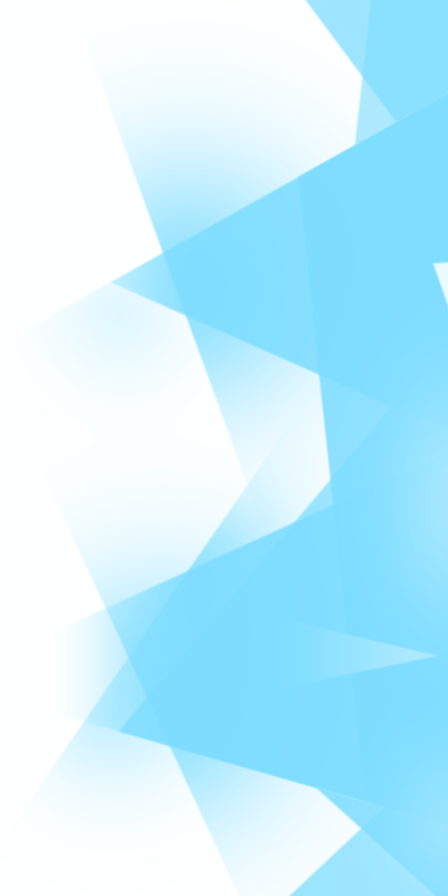
Reproduce this background procedurally as a Shadertoy shader.

```glsl
#define PAPER vec3(0.995, 1.0, 1.0)
#define BLUE vec3(0.49, 0.865, 1.0)
#define EDGE 0.004
#define SHEET 0.88
#define VEIL 0.75

// Soft half plane: 1 on the left of the walk from a to b
float side(vec2 p, vec2 a, vec2 b) {
    vec2 d = normalize(b - a), q = p - a;
    return smoothstep(-EDGE, EDGE, d.x * q.y - d.y * q.x);
}

float glow(vec2 p, vec2 centre, vec2 radius) {
    vec2 q = (p - centre) / radius;
    return exp(-dot(q, q));
}

// Stack a translucent sheet on the ink already laid
void lay(inout float ink, float alpha) {
    ink = 1.0 - (1.0 - ink) * (1.0 - alpha);
}

void mainImage(out vec4 fragColor, in vec2 fragCoord) {
    // Canvas is 1 wide and 2 high
    vec2 p = fragCoord / iResolution.xy * vec2(1.0, 2.0);
    float ink = 0.0;
    float fadeIn = smoothstep(0.1, 0.45, p.x);

    // Long edges shared by several sheets
    float aboveRoof = side(p, vec2(0.247, 1.370), vec2(1.0, 1.792));
    float belowRoof = 1.0 - aboveRoof;
    float aboveKeel = side(p, vec2(0.247, 1.370), vec2(1.0, 1.036));
    float belowRidge = side(p, vec2(1.0, 0.990), vec2(0.130, 0.594));
    float aboveFloor = side(p, vec2(0.130, 0.406), vec2(0.859, 0.198));
    float eastOfSlope = side(p, vec2(0.625, 1.023), vec2(0.104, 0.268));

    // Upper wedge and the fading band that crosses it
    lay(ink, SHEET * fadeIn * belowRoof * aboveKeel);
    lay(ink, 0.22 * belowRoof * glow(p, vec2(0.27, 1.30), vec2(0.15)));
    float eastOfBand = side(p, vec2(0.253, 1.740), vec2(0.552, 0.919));
    lay(ink, 0.85 * eastOfBand * glow(p, vec2(0.42, 1.36), vec2(0.30)));

    // Lower wedge with its two fading bands
    lay(ink, SHEET * fadeIn * belowRidge * aboveFloor);
    float eastOfLowBand = side(p, vec2(0.156, 0.815), vec2(0.534, 0.0));
    lay(ink, 0.80 * eastOfLowBand * glow(p, vec2(0.36, 0.42), vec2(0.30)));
    lay(ink, 0.75 * eastOfSlope * glow(p, vec2(0.42, 0.72), vec2(0.22)));
    lay(ink, 0.40 * eastOfSlope * glow(p, vec2(0.25, 0.42), vec2(0.18)));

    // Sheets joining the wedges on the right
    float column = side(p, vec2(0.695, 1.323), vec2(0.760, 0.724));
    float fold = side(p, vec2(0.872, 1.089), vec2(0.521, 0.672));
    lay(ink, SHEET * column * belowRoof * aboveFloor);
    lay(ink, VEIL * fold * belowRoof * aboveFloor * (1.0 - aboveKeel));

    // Top right corner
    float cornerSlope = side(p, vec2(0.682, 2.0), vec2(0.885, 1.727));
    float cornerColumn = side(p, vec2(0.828, 2.0), vec2(0.789, 1.648));
    lay(ink, VEIL * cornerSlope * aboveRoof);
    lay(ink, 0.62 * cornerColumn * aboveRoof);

    // Bottom right corner
    float cornerFold = side(p, vec2(0.547, 0.385), vec2(0.964, 0.008));
    float cornerBase = side(p, vec2(1.0, 0.333), vec2(0.646, 0.0));
    lay(ink, SHEET * cornerFold * (1.0 - aboveFloor));
    lay(ink, VEIL * cornerBase);

    // Pale spear, side light and notch lift the ink again
    float spear = side(p, vec2(0.977, 0.536), vec2(0.625, 0.620))
                * side(p, vec2(0.625, 0.464), vec2(0.977, 0.536));
    ink *= 1.0 - 0.34 * spear * smoothstep(0.6, 0.95, p.x);
    ink *= 1.0 - 0.32 * glow(p, vec2(1.02, 0.88), vec2(0.14, 0.25));
    ink *= 1.0 - 0.22 * glow(p, vec2(1.02, 0.16), vec2(0.14, 0.16));
    float notch = side(p, vec2(0.969, 1.406), vec2(1.0, 1.318))
                * side(p, vec2(1.0, 1.414), vec2(0.664, 1.396));
    ink *= 1.0 - 0.85 * notch;

    fragColor = vec4(mix(PAPER, BLUE, ink), 1.0);
}
```
